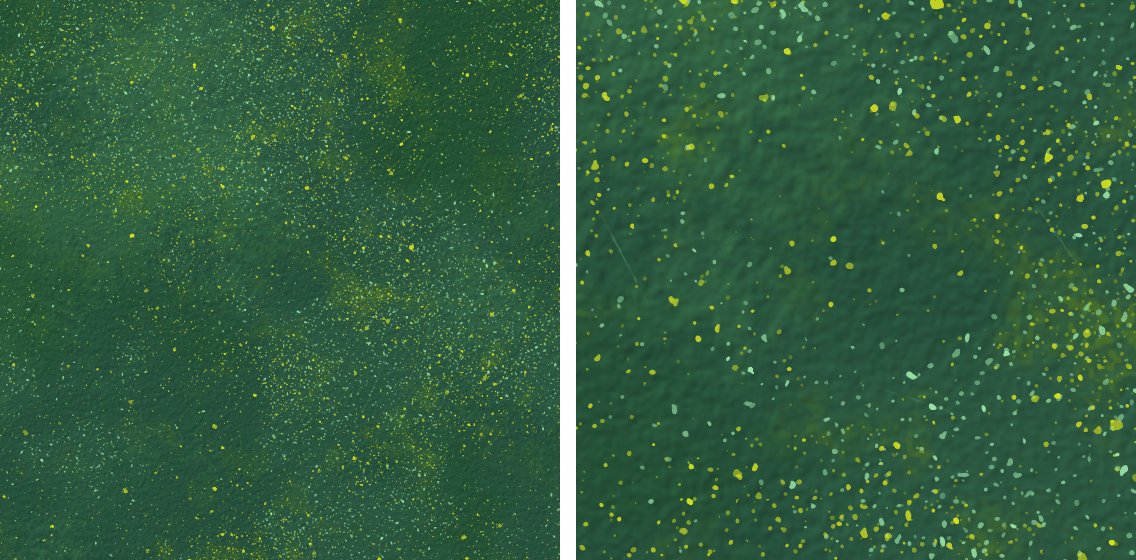
Left, the full canvas; right, a detail of the centre.
This texture is drawn by a WebGL 1 fragment shader. Its source:

```glsl
precision highp float;
// Weathered green plaster with brushed relief, scattered with yellow and mint paint flecks.

uniform vec2 u_resolution;

const vec3 DEEP_GREEN = vec3(0.150, 0.318, 0.236);
const vec3 MID_GREEN = vec3(0.188, 0.380, 0.256);
const vec3 MOSS_GREEN = vec3(0.135, 0.315, 0.185);
const vec3 OLIVE = vec3(0.38, 0.52, 0.10);
const vec3 YELLOW = vec3(0.83, 0.88, 0.12);
const vec3 MINT = vec3(0.60, 0.89, 0.66);

vec2 hash22(vec2 p) {
  vec3 q = fract(p.xyx * vec3(0.1031, 0.1030, 0.0973));
  q += dot(q, q.yzx + 33.33);
  return fract((q.xx + q.yz) * q.zy);
}

vec2 rotate(vec2 p, float angle) {
  float c = cos(angle), s = sin(angle);
  return vec2(c * p.x - s * p.y, s * p.x + c * p.y);
}

float noise(vec2 p) {
  vec2 cell = floor(p), f = fract(p);
  f = f * f * (3.0 - 2.0 * f);
  float low = mix(hash22(cell).x, hash22(cell + vec2(1.0, 0.0)).x, f.x);
  float high = mix(hash22(cell + vec2(0.0, 1.0)).x, hash22(cell + 1.0).x, f.x);
  return mix(low, high, f.y);
}

float fbm(vec2 p) {
  float sum = 0.0, weight = 0.5;
  for (int i = 0; i < 5; i++) {
    sum += weight * noise(p);
    p = rotate(p, 0.6) * 2.03 + 11.7;
    weight *= 0.5;
  }
  return sum / 0.97;
}

// Height of the plaster: fine grains plus long, bent brush strokes.
float relief(vec2 p, vec2 bend) {
  vec2 stroke = rotate(p + bend, -0.3);
  float brushed = noise(stroke * vec2(14.0, 120.0) + 40.0);
  return noise(rotate(p, 0.5) * 190.0) + 0.6 * noise(p * 310.0 + 9.0) + 0.5 * brushed;
}

// One fleck per grid cell: radius range in canvas units, stretch along a random axis.
float flecks(vec2 p, float cells, float seed, float density, vec2 radii, float stretch, float edge) {
  vec2 grid = rotate(p, seed) * cells + seed * 37.0;
  vec2 id = floor(grid);
  vec2 place = hash22(id + 3.1);
  vec2 shape = hash22(id + 71.7);
  vec2 chance = hash22(id + 139.3);
  vec2 offset = rotate(fract(grid) - mix(vec2(0.27), vec2(0.73), place), 6.283 * shape.y);
  offset.x /= stretch;
  float radius = mix(radii.x, radii.y, shape.x * shape.x);
  float wobble = radius * 1.1 * (noise(p * 380.0) - 0.5);
  float dist = length(offset) / cells - radius + wobble;
  float cover = 1.0 - smoothstep(-edge, edge, dist);
  return cover * step(chance.x, density) * mix(0.5, 1.0, chance.y);
}

vec3 plaster(vec2 p) {
  float tone = fbm(p * 3.2 + 5.0) + 0.22 * (noise(p * 120.0 + 3.0) - 0.5);
  vec3 color = mix(DEEP_GREEN, MID_GREEN, smoothstep(0.44, 0.72, tone));
  color = mix(color, MOSS_GREEN, 0.7 * smoothstep(0.52, 0.72, fbm(p * 2.4 + 31.0)));
  vec2 bend = 0.16 * vec2(noise(p * 4.0 + 17.0), noise(p * 4.0 + 53.0));
  float slope = relief(p, bend) - relief(p + vec2(0.0016, -0.0022), bend);
  return color * (1.0 + 0.19 * slope);
}

void main() {
  vec2 p = gl_FragCoord.xy / u_resolution.y;
  float edge = 0.6 / u_resolution.y;

  // Where each paint was spattered most.
  float yellowField = fbm(p * 6.0 + 83.0) + 0.14 * (p.x - 0.5);
  float yellowArea = smoothstep(0.36, 0.70, yellowField);
  float mintArea = smoothstep(0.40, 0.66, fbm(p * 5.5 + 127.0));

  vec3 color = plaster(p);
  color = mix(color, MINT, 0.04 * mintArea);

  // Rubbed olive haze in small patches, and the dust that gathers there.
  float patches = smoothstep(0.54, 0.76, fbm(p * 17.0 + 61.0)) * (0.3 + 0.7 * yellowArea);
  float haze = smoothstep(0.45, 0.80, noise(p * 250.0 + 7.0));
  color = mix(color, OLIVE, patches * (0.14 + 0.36 * haze));
  float dustDensity = 0.03 + 0.12 * yellowArea + 0.30 * patches;
  float dust = flecks(p, 215.0, 2.5, dustDensity, vec2(0.0006, 0.0011), 1.1, edge);
  color = mix(color, mix(OLIVE, YELLOW, 0.35), 0.85 * dust);

  // Thin pale scratches.
  float scratch = flecks(p, 6.0, 2.2, 0.22, vec2(0.0006, 0.0009), 42.0, edge);
  color = mix(color, MINT, 0.28 * scratch * noise(p * 140.0));

  // Mint flecks, small dots under larger dashes.
  float mintDots = flecks(p, 145.0, 0.4, 0.03 + 0.30 * mintArea, vec2(0.0008, 0.0015), 1.2, edge);
  float mintDashes = flecks(p, 72.0, 1.1, 0.02 + 0.28 * mintArea, vec2(0.0010, 0.0019), 1.7, edge);
  color = mix(color, MINT, max(0.75 * mintDots, mintDashes));

  // Yellow flecks in three sizes.
  float fine = flecks(p, 150.0, 0.7, 0.05 + 0.25 * yellowArea, vec2(0.0009, 0.0015), 1.1, edge);
  float middle = flecks(p, 76.0, 1.7, 0.03 + 0.19 * yellowArea, vec2(0.0013, 0.0024), 1.2, edge);
  float large = flecks(p, 27.0, 2.9, 0.06 + 0.07 * yellowArea, vec2(0.0025, 0.0043), 1.15, edge);
  color = mix(color, mix(OLIVE, YELLOW, 0.85), 0.95 * fine);
  color = mix(color, YELLOW, max(middle, large));

  gl_FragColor = vec4(color, 1.0);
}
```
